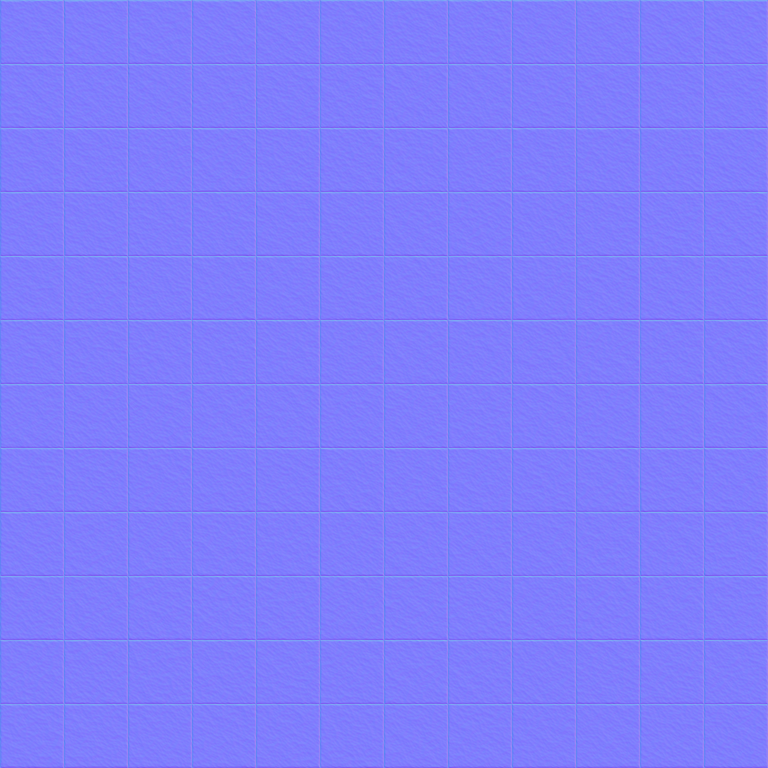
This texture map is drawn by a three.js fragment shader. Its source:

```glsl
#define TILES 12.0
#define BEVEL_WIDTH 0.0015
#define GROOVE_DEPTH 0.00042
#define EDGE_WEAR 0.0003
#define GRAIN_DEPTH 0.0002
#define COARSE_DEPTH 0.00022
#define SWELL_DEPTH 0.00003
#define GRAIN_ANGLE -0.5
#define SAMPLE_STEP 0.001
#define BASE_TILT vec2(0.0, -0.014)
#define SLOPE_SCALE vec2(0.75, 1.0)
#define GROOVE_TINT vec3(-0.02, 0.05, -0.04)

varying vec2 vUv;

vec2 hash22(vec2 p) {
  p = vec2(dot(p, vec2(127.1, 311.7)), dot(p, vec2(269.5, 183.3)));
  return fract(sin(p) * 43758.55);
}

// Distance to the nearest scattered point, in cells
float cellular(vec2 p) {
  vec2 cell = floor(p);
  vec2 local = p - cell;
  float nearest = 4.0;
  for (int y = -1; y <= 1; y++) {
    for (int x = -1; x <= 1; x++) {
      vec2 neighbour = vec2(float(x), float(y));
      vec2 offset = neighbour + hash22(cell + neighbour) - local;
      nearest = min(nearest, dot(offset, offset));
    }
  }
  return sqrt(nearest);
}

// Slanted, slightly stretched grain over a faint swell
float grainHeight(vec2 p) {
  float c = cos(GRAIN_ANGLE);
  float s = sin(GRAIN_ANGLE);
  vec2 q = vec2(c * p.x + s * p.y, c * p.y - s * p.x);
  q += 0.0006 * sin(q.yx * vec2(310.0, 190.0));
  float swell = sin(q.x * 95.0 + 2.0 * sin(q.y * 140.0)) + sin(q.y * 230.0 + q.x * 60.0);
  return GRAIN_DEPTH * cellular(q * vec2(180.0, 280.0))
       + COARSE_DEPTH * cellular(q * vec2(72.0, 125.0) + 17.0)
       + SWELL_DEPTH * swell;
}

// Raised square tile with worn bevels: x is height, y is 0 in the groove and 1 on top
vec2 tileRelief(vec2 p) {
  vec2 tile = floor(p * TILES);
  vec2 local = fract(p * TILES);
  vec2 edge = min(local, 1.0 - local) / TILES;
  vec2 wear = sin(p.yx * 410.0 + 3.0 * sin(p.yx * 173.0) + tile * 2.4);
  vec2 ramp = smoothstep(vec2(0.0), BEVEL_WIDTH + EDGE_WEAR * wear, edge);
  float profile = min(ramp.x, ramp.y);
  vec2 grainShift = hash22(tile + 5.0) * 0.7;
  return vec2(profile * (GROOVE_DEPTH + grainHeight(p + grainShift)), profile);
}

void main() {
  // Central differences also soften the bevels
  vec2 h = vec2(SAMPLE_STEP, 0.0);
  vec2 right = tileRelief(vUv + h.xy);
  vec2 left = tileRelief(vUv - h.xy);
  vec2 above = tileRelief(vUv + h.yx);
  vec2 below = tileRelief(vUv - h.yx);
  vec2 slope = vec2(right.x - left.x, above.x - below.x) / (2.0 * SAMPLE_STEP);
  float groove = 1.0 - 0.25 * (right.y + left.y + above.y + below.y);

  // Tangent-space normal packed into colour, tinted along the grooves
  vec3 normal = normalize(vec3(BASE_TILT - slope * SLOPE_SCALE, 1.0));
  vec3 colour = normal * 0.5 + 0.5 - vec3(0.0, 0.0, 0.008);
  gl_FragColor = vec4(colour + GROOVE_TINT * groove, 1.0);
}
```
